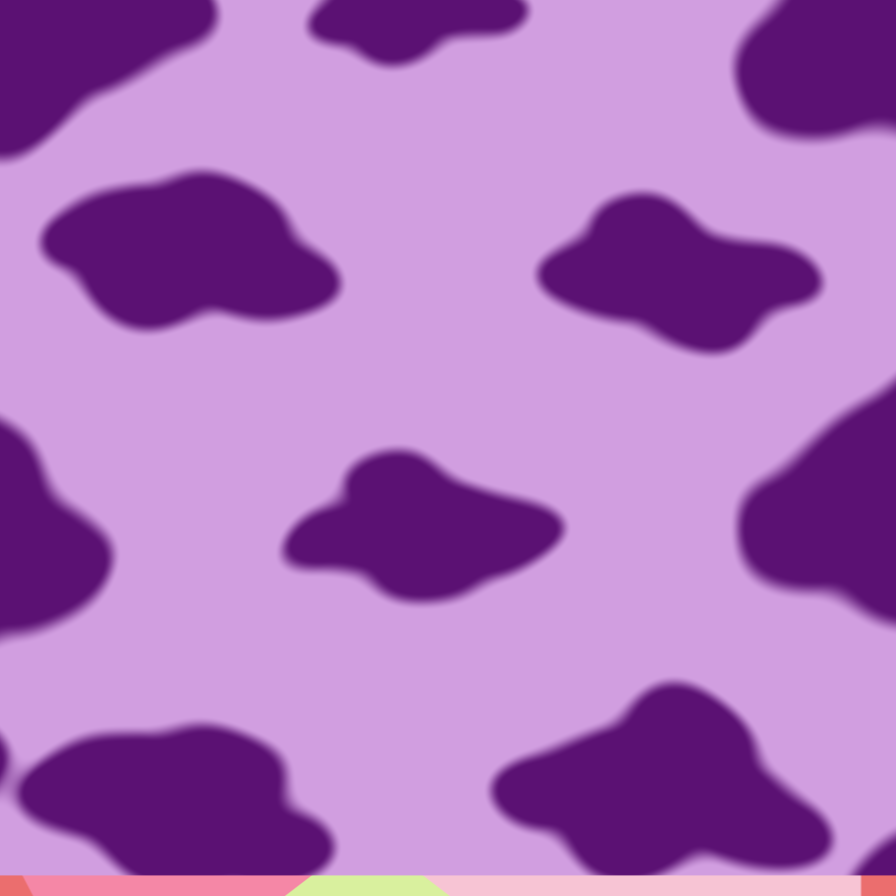
Write a WebGL 2 fragment shader that draws this pattern.

```glsl
#version 300 es
precision highp float;

uniform vec2 u_resolution;
out vec4 outColor;

const vec3 LILAC = vec3(0.82, 0.62, 0.88);
const vec3 PLUM = vec3(0.355, 0.065, 0.45);
const vec3 CORAL = vec3(0.92, 0.43, 0.43);
const vec3 PINK = vec3(0.96, 0.53, 0.65);
const vec3 LIME = vec3(0.85, 0.94, 0.62);
const vec3 BLUSH = vec3(0.97, 0.77, 0.83);

const vec2 CELL = vec2(0.52, 0.28);
const float FILLET = 0.03;
const float EDGE_BLUR = 0.0095;
const float STRIP_TOP = 0.023;

vec2 hash2(vec2 id) {
    vec2 q = vec2(dot(id, vec2(127.1, 311.7)), dot(id, vec2(269.5, 183.3)));
    return fract(sin(q) * 43758.545);
}

float smoothMin(float a, float b, float k) {
    float h = max(k - abs(a - b), 0.0) / k;
    return min(a, b) - 0.25 * h * h * k;
}

// Approximate signed distance, nudged off the centre to avoid 0 / 0
float ellipseDistance(vec2 p, vec2 radii) {
    p += 1e-5;
    float k = length(p / radii);
    return k * (k - 1.0) / length(p / (radii * radii));
}

vec2 rotate(vec2 p, float angle) {
    float c = cos(angle), s = sin(angle);
    return vec2(c * p.x - s * p.y, s * p.x + c * p.y);
}

// Wide body with four lobes: right, top, left, bottom
float blobDistance(vec2 p, vec2 id) {
    float d = ellipseDistance(p, vec2(0.125, 0.066));
    for (int i = 0; i < 4; i++) {
        vec2 rnd = hash2(id + 17.3 * float(i + 1));
        float side = i < 2 ? 1.0 : -1.0;
        bool lateral = i % 2 == 0;
        vec2 center = lateral
            ? vec2(side * mix(0.09, 0.13, rnd.x), mix(-0.03, 0.03, rnd.y))
            : vec2(mix(-0.05, 0.05, rnd.x), side * mix(0.04, 0.06, rnd.y));
        vec2 radii = lateral ? vec2(0.068, 0.04) : vec2(0.064, 0.047);
        d = smoothMin(d, ellipseDistance(p - center, radii), FILLET);
    }
    return d;
}

// Jittered cells, every other row shifted; spots swell towards the sides
float spotsDistance(vec2 p) {
    float d = 1.0;
    float row = floor(p.y / CELL.y);
    for (int j = -1; j <= 1; j++) {
        float y = row + float(j);
        float shift = 0.5 * mod(y, 2.0);
        float column = floor(p.x / CELL.x - shift);
        for (int i = -1; i <= 1; i++) {
            vec2 id = vec2(column + float(i), y);
            vec2 rnd = hash2(id);
            vec2 jitter = (rnd - 0.5) * vec2(0.28, 0.26);
            vec2 center = (id + vec2(shift + 0.5, 0.5) + jitter) * CELL;
            vec2 form = hash2(id + 5.7);
            float swell = smoothstep(0.3, 0.55, abs(center.x - 0.5));
            float size = mix(0.68, 1.16, form.x) + 0.42 * swell;
            vec2 stretch = size * vec2(1.0, 1.0 + 0.3 * swell);
            vec2 local = rotate(p - center, mix(-0.22, 0.22, form.y)) / stretch;
            d = smoothMin(d, blobDistance(local, id) * size, FILLET);
        }
    }
    return d;
}

// Layered sines loosen the outlines
vec2 wobble(vec2 p) {
    return p + 0.006 * sin(p.yx * vec2(25.0, 21.0) + vec2(0.4, 1.7))
             + 0.002 * sin(p.yx * vec2(53.0, 47.0) + vec2(2.1, 0.6));
}

float stepAt(float edge, float x, float blur) {
    return smoothstep(edge - blur, edge + blur, x);
}

// Coloured patches with slanted joins
vec3 stripColor(vec2 p, float blur) {
    float slant = p.y / STRIP_TOP;
    vec3 color = mix(CORAL, PINK, stepAt(0.037 - 0.012 * slant, p.x, blur));
    color = mix(color, LIME, stepAt(0.318 + 0.03 * slant, p.x, blur));
    color = mix(color, BLUSH, stepAt(0.502 - 0.03 * slant, p.x, blur));
    return mix(color, CORAL, stepAt(0.961, p.x, blur));
}

void main() {
    vec2 p = gl_FragCoord.xy / u_resolution.y;
    float pixel = 1.0 / u_resolution.y;

    float spots = 1.0 - stepAt(0.0, spotsDistance(wobble(p)), EDGE_BLUR);
    vec3 color = mix(LILAC, PLUM, spots);

    // Narrow band along the lower border
    float band = 1.0 - stepAt(STRIP_TOP, p.y, pixel);
    color = mix(color, stripColor(p, 1.5 * pixel), band);

    outColor = vec4(color, 1.0);
}
```
